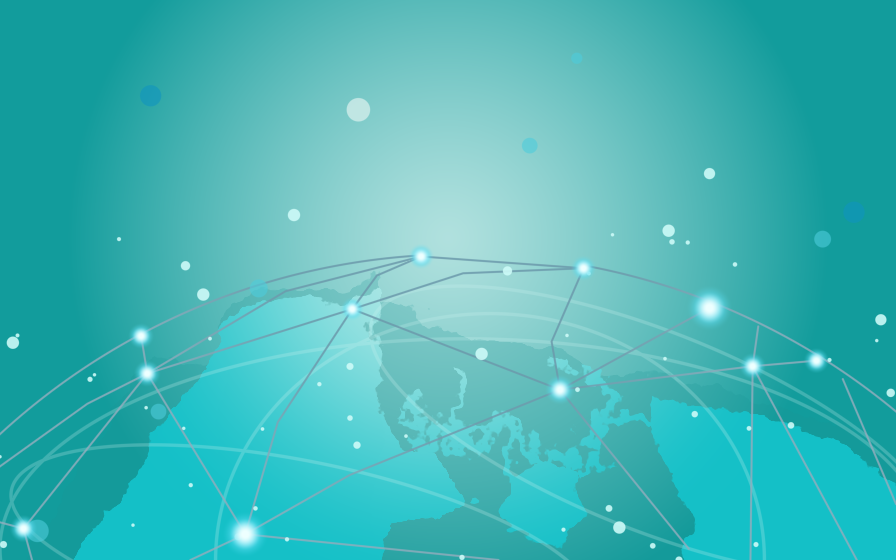
Reproduce this background procedurally as a WebGL 1 fragment shader.

```glsl
precision highp float;
// Teal backdrop with a globe rim, soft continents, linked glowing nodes and drifting dots.
uniform vec2 u_resolution;

// The canvas is mapped to 16 x 10 units; pixel is the size of one pixel in them.
float pixel;

float hash(vec2 p) {
  p = fract(p * vec2(0.1031, 0.1137));
  p += dot(p, p.yx + 33.33);
  return fract((p.x + p.y) * p.x * 17.0);
}

float noise(vec2 p) {
  vec2 i = floor(p), f = fract(p);
  f = f * f * (3.0 - 2.0 * f);
  return mix(mix(hash(i), hash(i + vec2(1, 0)), f.x),
             mix(hash(i + vec2(0, 1)), hash(i + vec2(1, 1)), f.x), f.y);
}

float fbm(vec2 p) {
  float sum = 0.0, amp = 0.5;
  for (int i = 0; i < 5; i++) {
    sum += amp * noise(p);
    p = p * 2.03 + 11.7;
    amp *= 0.5;
  }
  return sum;
}

// Coverage of a shape whose signed distance is d (negative inside).
float fill(float d) { return 1.0 - smoothstep(-0.75 * pixel, 0.75 * pixel, d); }

float segment(vec2 p, vec2 a, vec2 b) {
  vec2 v = b - a;
  return length(p - a - v * clamp(dot(p - a, v) / dot(v, v), 0.0, 1.0));
}

float bend(vec2 p, vec2 a, vec2 b, vec2 c) { return min(segment(p, a, b), segment(p, b, c)); }

// Faint orbit: approximate distance to a tilted ellipse outline.
float orbit(vec2 p, vec2 centre, vec2 radii, float tilt) {
  float c = cos(tilt), s = sin(tilt);
  vec2 q = mat2(c, s, -s, c) * (p - centre);
  float k = length(q / radii);
  return fill(abs(k * (k - 1.0) / length(q / (radii * radii))) - 0.03);
}

void disc(inout vec3 col, vec2 p, vec2 centre, float radius, vec4 tint) {
  col = mix(col, tint.rgb, tint.a * fill(length(p - centre) - radius));
}

void glow(inout vec3 col, vec2 p, vec2 centre, float radius) {
  float d = length(p - centre) / radius;
  col = mix(col, vec3(0.36, 0.87, 0.95), 0.85 * (1.0 - smoothstep(0.3, 1.0, d)));
  col = mix(col, vec3(0.93, 1.0, 1.0), 1.0 - smoothstep(0.1, 0.7, d));
}

void main() {
  vec2 p = gl_FragCoord.xy / u_resolution * vec2(16.0, 10.0);
  pixel = 16.0 / u_resolution.x;

  // Radial backdrop
  float r = min(length(p - vec2(8.0, 5.75)) / 6.8, 1.0);
  vec3 col = mix(vec3(0.69, 0.88, 0.87), vec3(0.07, 0.61, 0.61), pow(r, 1.25));

  // Coastlines, roughened by noise; positive values lie inside
  vec2 q = p + (vec2(fbm(p * 1.7), fbm(p * 1.7 + 7.0)) - 0.5) * 0.75;
  float west = 1.4 + 0.65 * q.y;
  float east = 6.7 + 1.8 * exp(-pow((q.y - 1.2) / 0.7, 2.0));
  float north = 4.4 + 0.14 * (q.x - 4.0);
  float arc = 2.95 - 0.075 * pow(max(q.x - 11.4, 0.0), 2.0);
  float land = min(min(q.x - west + 1.0, west + 0.1 - q.x), 3.6 - q.y);
  land = max(land, min(min(q.x - 4.0, 6.7 - q.x), north + 0.2 - q.y));
  land = max(land, min(min(q.x - east, 12.2 - q.x), 4.55 - 0.27 * (q.x - 6.7) - q.y));
  land = max(land, min(q.x - 11.0, arc + 0.35 - q.y));
  float sea = min(min(q.x - west, east - q.x), north - q.y);
  sea = max(sea, min(q.x - 11.7 - 0.5 * smoothstep(2.0, 0.6, q.y), arc - q.y));
  sea = max(sea, 0.75 - length(q - vec2(9.7, 1.05)));
  float region = max(length((p - vec2(9.4, 2.5)) / vec2(2.2, 1.1)) - 1.0, 0.0);
  sea = max(sea, 0.045 - abs(fbm(p * 1.4 + 3.0) - 0.47) - region);
  col = mix(col, vec3(0.1, 0.58, 0.58), 0.22 * fill(-land));
  vec3 water = mix(vec3(0.72, 0.92, 0.91), vec3(0.08, 0.76, 0.79), smoothstep(0.05, 0.95, r));
  col = mix(col, water, 0.95 * fill(-sea));

  // Pale orbits
  float rings = orbit(p, vec2(11.67, 2.3), vec2(5.4, 1.77), 0.38);
  rings = max(rings, orbit(p, vec2(5.4, 0.2), vec2(5.3, 1.56), 0.2));
  rings = max(rings, orbit(p, vec2(8.3, 0.2), vec2(8.3, 3.75), 0.0));
  rings = max(rings, orbit(p, vec2(8.75, 0.0), vec2(4.9, 4.4), 0.0));
  col = mix(col, vec3(0.8, 0.95, 0.94), 0.25 * rings);

  // Network: globe rim and bent links between the nodes
  vec2 crown = vec2(7.52, 5.42), top = vec2(10.42, 5.21), inner = vec2(6.29, 4.48);
  vec2 sun = vec2(12.67, 4.5), right = vec2(13.44, 3.46), far = vec2(14.58, 3.56);
  vec2 hub = vec2(10.0, 3.04), upper = vec2(2.52, 4.0), left = vec2(2.63, 3.33);
  vec2 base = vec2(4.38, 0.46), corner = vec2(0.42, 0.56);
  float d = abs(length(p - vec2(8.23, -6.69)) - 12.15);
  if (p.x > crown.x && p.x < top.x) d = segment(p, crown, top);
  d = min(d, bend(p, vec2(-0.1, 1.6), vec2(1.56, 2.79), left));
  d = min(d, bend(p, left, inner, vec2(8.27, 5.12)));
  d = min(d, bend(p, vec2(8.27, 5.12), top, vec2(9.85, 3.9)));
  d = min(d, bend(p, vec2(9.85, 3.9), hub, vec2(12.3, 0.2)));
  d = min(d, bend(p, crown, vec2(6.73, 5.08), inner));
  d = min(d, bend(p, inner, vec2(4.96, 2.46), base));
  d = min(d, bend(p, inner, hub, sun));
  d = min(d, bend(p, hub, right, far));
  d = min(d, bend(p, base, vec2(6.25, 1.52), hub));
  d = min(d, bend(p, vec2(3.4, 0.0), base, vec2(8.9, 0.0)));
  d = min(d, bend(p, crown, vec2(5.1, 4.8), left));
  d = min(d, bend(p, base, left, corner));
  d = min(d, bend(p, upper, left, corner));
  d = min(d, bend(p, vec2(-0.1, 0.7), corner, vec2(0.6, -0.1)));
  d = min(d, bend(p, vec2(13.54, 4.17), right, vec2(13.4, -0.1)));
  d = min(d, min(segment(p, right, vec2(15.3, 0.0)), segment(p, vec2(15.05, 3.23), vec2(16.0, 1.0))));
  vec3 wire = mix(vec3(0.42, 0.6, 0.67), vec3(0.56, 0.68, 0.74), smoothstep(0.4, 0.9, r));
  col = mix(col, wire, 0.85 * fill(d - 0.018));

  // Scattered small dots, then the larger accents
  vec4 white = vec4(0.8, 0.98, 0.97, 0.9), cyan = vec4(0.3, 0.8, 0.86, 0.6), blue = vec4(0.06, 0.58, 0.75, 0.6);
  for (int i = 0; i < 42; i++) {
    vec2 seed = vec2(float(i) * 7.3 + 1.0, float(i) * 3.1 + 5.0);
    vec2 spot = vec2(hash(seed) * 16.0, hash(seed + 41.0) * 5.9);
    disc(col, p, spot, 0.03 + 0.06 * pow(hash(seed + 83.0), 2.0), white);
  }
  disc(col, p, vec2(6.4, 8.04), 0.21, vec4(0.8, 0.92, 0.91, 0.85));
  disc(col, p, vec2(5.25, 6.16), 0.11, white);
  disc(col, p, vec2(12.67, 6.9), 0.1, white);
  disc(col, p, vec2(11.94, 5.88), 0.11, white);
  disc(col, p, vec2(3.63, 4.74), 0.11, white);
  disc(col, p, vec2(0.23, 3.88), 0.11, white);
  disc(col, p, vec2(15.73, 4.29), 0.1, white);
  disc(col, p, vec2(8.6, 3.68), 0.11, white);
  disc(col, p, vec2(11.06, 0.58), 0.11, white);
  disc(col, p, vec2(10.3, 8.96), 0.1, cyan);
  disc(col, p, vec2(9.46, 7.4), 0.14, cyan);
  disc(col, p, vec2(14.69, 5.73), 0.15, cyan);
  disc(col, p, vec2(4.62, 4.85), 0.16, cyan);
  disc(col, p, vec2(2.83, 2.65), 0.14, cyan);
  disc(col, p, vec2(0.67, 0.52), 0.2, cyan);
  disc(col, p, vec2(2.69, 8.29), 0.19, blue);
  disc(col, p, vec2(15.25, 6.21), 0.19, blue);

  // Glowing nodes
  glow(col, p, crown, 0.24); glow(col, p, top, 0.24); glow(col, p, inner, 0.22);
  glow(col, p, sun, 0.42); glow(col, p, right, 0.25); glow(col, p, far, 0.24);
  glow(col, p, hub, 0.28); glow(col, p, upper, 0.24); glow(col, p, left, 0.25);
  glow(col, p, base, 0.42); glow(col, p, corner, 0.26);
  gl_FragColor = vec4(col, 1.0);
}
```
